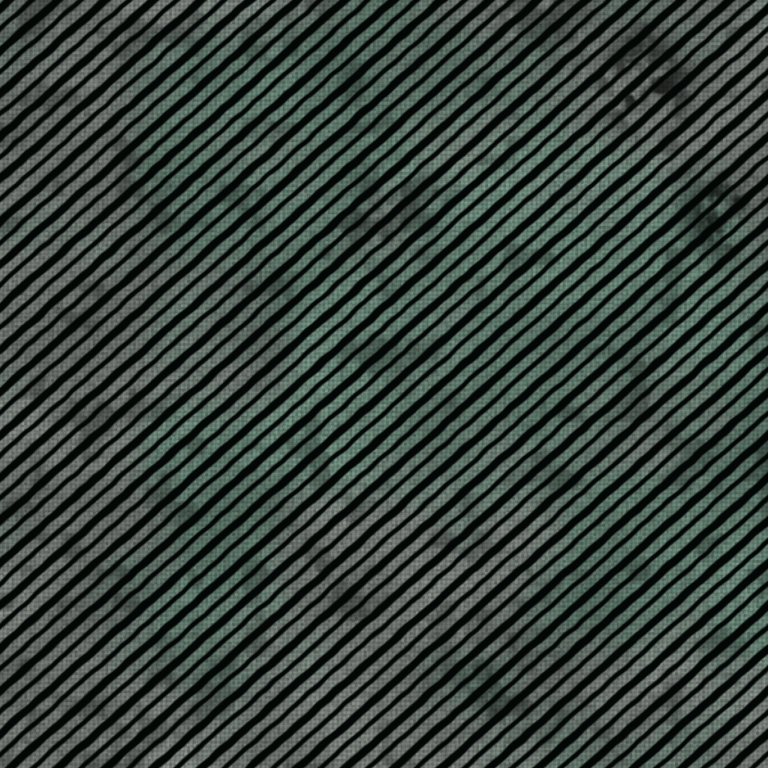
A WebGL 2 fragment shader for this pattern:

```glsl
#version 300 es
precision highp float;

uniform vec2 u_resolution;
out vec4 outColor;

const vec2 REPEATS = vec2(16.0, 18.0);   // stripe pairs across and down
const vec3 GAP_COLOR = vec3(0.008, 0.025, 0.018);
const vec3 THREAD_COLOR = vec3(0.400, 0.437, 0.418);
const vec3 GREEN_TINT = vec3(0.90, 1.05, 0.98);
const vec3 WARM_TINT = vec3(1.02, 0.99, 0.99);

float hash(vec2 p) {
    return fract(sin(dot(p, vec2(127.1, 311.7))) * 43758.5453);
}

float valueNoise(vec2 p) {
    vec2 cell = floor(p);
    vec2 f = fract(p);
    f = f * f * (3.0 - 2.0 * f);
    float low = mix(hash(cell), hash(cell + vec2(1.0, 0.0)), f.x);
    float high = mix(hash(cell + vec2(0.0, 1.0)), hash(cell + vec2(1.0)), f.x);
    return mix(low, high, f.y);
}

float fbm(vec2 p, int octaves) {
    float sum = 0.0;
    float total = 0.0;
    float weight = 0.5;
    for (int i = 0; i < octaves; i++) {
        sum += weight * valueNoise(p);
        total += weight;
        weight *= 0.5;
        p = p * 2.03 + 17.3;
    }
    return sum / total;
}

// Coverage of a dark line in a repeating phase of period one
float darkLine(float phase, float center, float halfWidth, float softness) {
    float distanceToLine = abs(fract(phase - center + 0.5) - 0.5);
    return 1.0 - smoothstep(halfWidth - softness, halfWidth + softness, distanceToLine);
}

// Fine brightness grain of the cloth
float weave(vec2 p, float count) {
    vec2 wave = sin(6.28318 * p * count);
    float speckle = hash(floor(p * count * 1.5)) - 0.5;
    return 1.0 + 0.07 * wave.x + 0.06 * wave.y + 0.20 * speckle;
}

// Ragged dark spot
float stain(vec2 p, vec2 center, float radius) {
    float falloff = 1.0 - smoothstep(0.2, 1.0, length(p - center) / radius);
    return falloff * smoothstep(0.32, 0.65, fbm(p * 45.0, 3));
}

void main() {
    vec2 p = gl_FragCoord.xy / u_resolution;
    float pixel = 1.0 / min(u_resolution.x, u_resolution.y);

    // Diagonal pairs: one wide and one narrow gap
    float wobble = 0.05 * (valueNoise(p * 60.0) - 0.5);
    float phase = dot(p, REPEATS * vec2(1.0, -1.0)) + wobble;
    float softness = max(0.045, 0.75 * pixel * length(REPEATS));
    float gap = darkLine(phase, 0.20, 0.125, softness);
    gap = max(gap, darkLine(phase, 0.68, 0.075, softness));

    // Uneven dye and woven grain
    float dye = fbm(p * 5.0 + 3.7, 4);
    float fade = 0.80 + 0.40 * fbm(p * 9.0 + 11.0, 4);
    vec3 tint = mix(WARM_TINT, GREEN_TINT, smoothstep(0.35, 0.65, dye));
    vec3 thread = THREAD_COLOR * tint * fade * weave(p, 170.0);

    // Worn patches, strongest near the upper right
    float wear = 0.70 * stain(p, vec2(0.84, 0.89), 0.09);
    wear += 0.60 * stain(p, vec2(0.94, 0.72), 0.08);
    wear += 0.40 * stain(p, vec2(0.51, 0.74), 0.09);
    wear += 0.35 * stain(p, vec2(0.70, 0.99), 0.10);
    wear += 0.25 * stain(p, vec2(0.65, 0.12), 0.13);
    wear += 0.25 * smoothstep(0.60, 0.78, fbm(p * 24.0 + 5.0, 3));
    thread *= 1.0 - min(wear, 0.85);

    vec3 color = mix(thread, GAP_COLOR, gap);
    outColor = vec4(clamp(color, 0.0, 1.0), 1.0);
}
```
